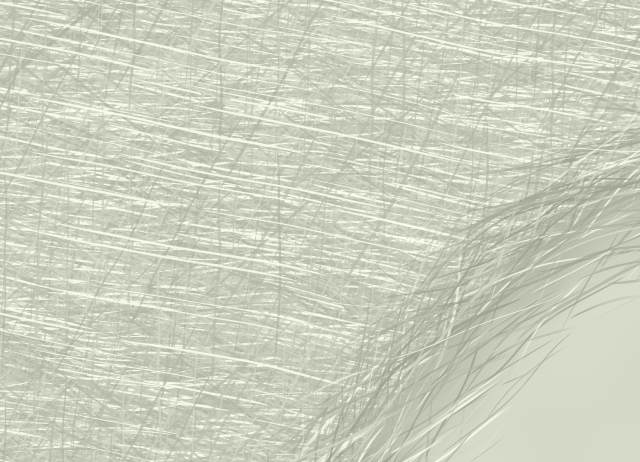
A Shadertoy shader for this texture:

```glsl
// A mat of loose glass fibres with a frayed edge over a pale table at the lower right.
// Many rotated grids each lay one tapered strand per cell; the layers are stacked from
// back to front: dull strands, near-horizontal glints, then curled strands at the edge.

#define MAT_LAYERS 84
#define FRINGE_LAYERS 34
#define DARK_TONE 0.675
#define LIGHT_TONE 0.855
#define GLINT_TONE 0.975
#define TABLE_TONE 0.835
#define TINT vec3(0.0, 0.022, -0.048)
#define STRAND_WIDTH 0.0021
#define GLINT_SHARE 0.42
#define STRAND_OPACITY 0.66
#define FRINGE_REACH 0.27

vec3 hash3(vec3 p) {
    p = fract(p * vec3(0.1031, 0.1030, 0.0973));
    p += dot(p, p.yxz + 33.33);
    return fract((p.xxy + p.yxx) * p.zyx);
}

float cornerSlope(vec2 corner, vec2 offset) {
    float a = 6.2832 * hash3(vec3(corner, 7.0)).x;
    return dot(vec2(cos(a), sin(a)), offset);
}

float gradientNoise(vec2 p) {
    vec2 i = floor(p), f = p - i;
    vec2 u = f * f * f * (f * (f * 6.0 - 15.0) + 10.0);
    vec2 e = vec2(1.0, 0.0);
    return mix(mix(cornerSlope(i, f), cornerSlope(i + e, f - e), u.x),
               mix(cornerSlope(i + e.yx, f - e.yx), cornerSlope(i + 1.0, f - 1.0), u.x), u.y);
}

// Signed distance to the curved hem: positive on the mat, negative on the table.
float hemDistance(vec2 p) {
    float u = 1.384 - p.x;
    float slope = 0.45 + 1.74 * u;
    return (p.y - 0.66 + 0.45 * u + 0.87 * u * u) / sqrt(1.0 + slope * slope);
}

// One strand per cell of a rotated grid: x = coverage, y = height across, z = random tone.
vec3 strandLayer(vec2 p, float angle, vec2 cell, float width, float seed) {
    vec2 dir = vec2(cos(angle), sin(angle));
    vec2 q = vec2(dot(p, dir), dot(p, vec2(-dir.y, dir.x))) / cell;
    q += 20.0 * hash3(vec3(seed, 3.0, 5.0)).xy;
    float row = floor(q.y);
    q.x += 9.0 * hash3(vec3(row, seed, 1.0)).x;
    vec2 f = fract(q) - 0.5;
    vec3 shape = hash3(vec3(floor(q.x), row, seed));
    vec3 look = hash3(vec3(row, floor(q.x), seed + 71.0));
    float centre = (shape.x - 0.5) * 0.3 + (shape.y - 0.5) * 0.3 * f.x
                 + (shape.z - 0.5) * 1.2 * f.x * f.x;
    float d = abs(f.y - centre) * cell.y;
    float taper = smoothstep(0.49, 0.3, abs(f.x));
    float w = width * (0.45 + look.x) * (0.3 + 0.7 * taper);
    float aa = 0.75 / iResolution.y;
    float cover = (1.0 - smoothstep(w - aa, w + aa, d)) * smoothstep(0.0, 0.3, taper);
    return vec3(cover, 1.0 - min(d / w, 1.0), look.y);
}

// Dull strands run steeply up, slant down to the right, or lie nearly flat.
float strandAngle(vec2 pick) {
    if (pick.x < 0.48) return mix(0.65, 1.6, pick.y);
    if (pick.x < 0.75) return mix(-0.8, -0.2, pick.y);
    return mix(-0.2, 0.3, pick.y);
}

void mainImage(out vec4 fragColor, in vec2 fragCoord) {
    vec2 p = fragCoord / iResolution.y;
    float hem = hemDistance(p);
    float wobble = gradientNoise(p * 6.0);
    float patches = gradientNoise(p * 3.5 + 11.0);

    // Table with the soft shadow of the frayed edge
    float tone = TABLE_TONE + 0.01 * patches;
    tone -= 0.13 * smoothstep(-0.24, -0.03, hem + 0.07 * wobble);
    tone = mix(tone, 0.75, smoothstep(-0.02, 0.05, hem + 0.04 * wobble));

    // Mat: every fourth layer holds glints, later layers are longer and sparser
    vec2 bent = p + 0.012 * vec2(wobble, gradientNoise(p * 2.5 + 4.0));
    for (int i = 0; i < MAT_LAYERS; i++) {
        float seed = float(i) + 1.0;
        float top = seed / float(MAT_LAYERS);
        vec3 h = hash3(vec3(seed, 17.0, 29.0));
        vec3 k = hash3(vec3(seed, 41.0, 13.0));
        float inside = smoothstep(-0.02, 0.03, hem + 0.05 * wobble + 0.09 * (k.z - 0.5));
        if (i % 4 == 3) {
            vec2 cell = vec2(mix(0.12, 0.75, h.x * h.x), mix(0.025, 0.05, h.y));
            vec3 s = strandLayer(bent, mix(-0.26, 0.14, h.z), cell, STRAND_WIDTH * 0.85, seed);
            float lit = step(s.z, GLINT_SHARE + 0.3 * patches);
            tone = mix(tone, GLINT_TONE, s.x * lit * inside * 0.92);
        } else {
            vec2 cell = vec2(mix(0.25, 0.9, h.x), mix(0.02, 0.04, h.y) * (1.0 + top));
            float width = STRAND_WIDTH * mix(0.6, 1.4, k.x * k.x);
            vec3 s = strandLayer(bent, strandAngle(vec2(h.z, k.y)), cell, width, seed);
            float shade = mix(DARK_TONE, LIGHT_TONE, s.z) + 0.03 * (s.y - 0.5);
            tone = mix(tone, shade, s.x * inside * STRAND_OPACITY);
        }
    }

    // Frayed edge: curled strands that follow the hem and thin out over the table
    vec2 along = vec2(dot(p, vec2(0.72, 0.69)), hem);
    for (int i = 0; i < FRINGE_LAYERS; i++) {
        float seed = float(i) + 201.0;
        vec3 h = hash3(vec3(seed, 19.0, 31.0));
        vec3 k = hash3(vec3(seed, 43.0, 23.0));
        vec2 curl = vec2(0.0, 0.05 * gradientNoise(p * 3.5 + seed * 1.7));
        vec2 cell = vec2(mix(0.25, 0.6, h.x), mix(0.045, 0.11, h.y));
        vec3 s = strandLayer(along + curl, mix(-0.5, 0.5, h.z), cell, STRAND_WIDTH, seed);
        float reach = mix(0.02, FRINGE_REACH, k.x * k.x) + 0.06 * wobble;
        float zone = smoothstep(-reach - 0.02, -reach + 0.03, hem)
                   * smoothstep(0.14, 0.02, hem + 0.1 * (k.y - 0.5));
        float shade = mix(0.58, 0.87, s.z) + 0.06 * (s.y - 0.5);
        shade = mix(shade, GLINT_TONE, step(0.87, s.z));
        tone = mix(tone, shade, s.x * zone * 0.8);
    }

    // Slow drift of the light over the mat
    tone += 0.012 * patches;
    fragColor = vec4(clamp(tone + TINT, 0.0, 1.0), 1.0);
}
```
